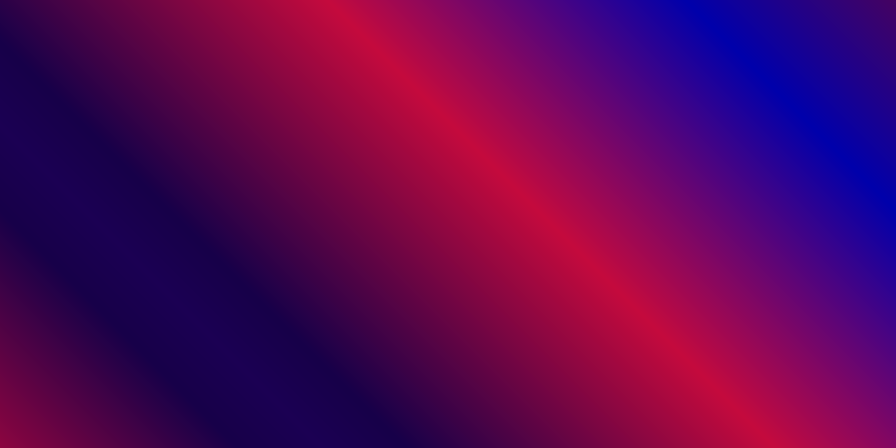
A WebGL 2 fragment shader for this background:

```glsl
#version 300 es
precision highp float;

uniform vec2 u_resolution;
out vec4 fragColor;

// Colours along the diagonal, from lower left to upper right
const int STOP_COUNT = 7;
const vec3 CRIMSON_DIM = vec3(0.55, 0.02, 0.25);
const vec3 NAVY_EDGE   = vec3(0.09, 0.00, 0.285);
const vec3 NAVY_CORE   = vec3(0.105, 0.00, 0.325);
const vec3 CRIMSON     = vec3(0.77, 0.04, 0.24);
const vec3 BLUE        = vec3(0.00, 0.00, 0.67);
const vec3 PLUM        = vec3(0.27, 0.01, 0.38);

const vec3 STOP_COLORS[STOP_COUNT] = vec3[](
    CRIMSON_DIM, NAVY_EDGE, NAVY_CORE, NAVY_EDGE, CRIMSON, BLUE, PLUM);

// Stop positions: x + y in canvas heights
const float STOP_POSITIONS[STOP_COUNT] = float[](
    0.0, 0.53, 0.72, 0.91, 1.73, 2.53, 3.0);

// Piecewise linear blend through all stops
vec3 diagonalGradient(float position) {
    vec3 color = STOP_COLORS[0];
    for (int i = 1; i < STOP_COUNT; i++) {
        float start = STOP_POSITIONS[i - 1];
        float span = STOP_POSITIONS[i] - start;
        float blend = clamp((position - start) / span, 0.0, 1.0);
        color = mix(color, STOP_COLORS[i], blend);
    }
    return color;
}

void main() {
    vec2 point = gl_FragCoord.xy / u_resolution.y;
    fragColor = vec4(diagonalGradient(point.x + point.y), 1.0);
}
```
